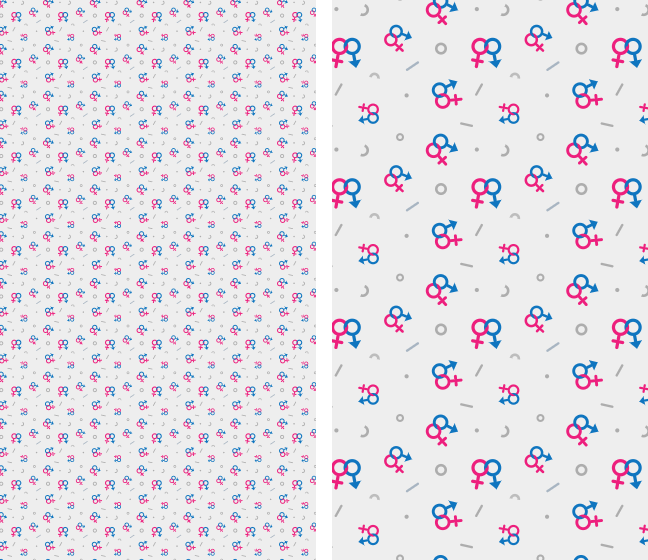
Left, the full canvas; right, a detail of the centre.
Reproduce this pattern procedurally as a WebGL 1 fragment shader.

```glsl
precision highp float;
uniform vec2 u_resolution;

// One square tile is 96 units wide; 6.75 tiles span the canvas width.
const float TILE = 96.0;

float unitsPerPixel() {
  return 6.75 * TILE / u_resolution.x;
}

float coverage(float dist) {
  return clamp(0.5 - dist / unitsPerPixel(), 0.0, 1.0);
}

// Offset from the nearest repeat of a centre, with y pointing down.
vec2 fromCentre(vec2 p, vec2 centre) {
  return mod(p - centre + 0.5 * TILE, TILE) - 0.5 * TILE;
}

// Coordinates in a frame turned counter-clockwise on screen.
vec2 turn(vec2 p, float angle) {
  float c = cos(angle), s = sin(angle);
  return vec2(c * p.x - s * p.y, s * p.x + c * p.y);
}

float segment(vec2 p, vec2 a, vec2 b) {
  vec2 ab = b - a;
  return length(p - a - ab * clamp(dot(p - a, ab) / dot(ab, ab), 0.0, 1.0));
}

float ring(vec2 p, float radius, float halfWidth) {
  return abs(length(p) - radius) - halfWidth;
}

// Ring with a crossed stem.
float crossSign(vec2 p) {
  float stem = segment(p, vec2(0.0, 5.0), vec2(0.0, 14.0));
  float bar = segment(p, vec2(-3.3, 10.0), vec2(3.3, 10.0));
  return min(ring(p, 4.8, 1.1), min(stem, bar) - 1.1);
}

// Ring with a stem ending in a solid arrowhead.
float arrowSign(vec2 p) {
  float stem = segment(p, vec2(0.0, 5.0), vec2(0.0, 11.0)) - 1.1;
  float head = max(9.8 - p.y, dot(vec2(abs(p.x), p.y - 15.0), vec2(0.77, 0.64)));
  return min(ring(p, 4.8, 1.1), min(stem, head));
}

// Two interlocked signs, their stems slightly splayed.
void drawPair(inout vec3 color, vec2 p, vec2 centre, float angle, float size) {
  vec2 q = turn(fromCentre(p, centre), angle) / size + vec2(0.0, 4.5);
  float pink = coverage(crossSign(turn(q + vec2(4.3, 0.0), -0.18)) * size);
  float blue = coverage(arrowSign(turn(q - vec2(4.3, 0.0), 0.18)) * size);
  vec3 pinkInk = vec3(0.93, 0.12, 0.49);
  vec3 blueInk = vec3(0.06, 0.46, 0.75);
  vec3 blueTop = mix(mix(color, pinkInk, pink), blueInk, blue);
  vec3 pinkTop = mix(mix(color, blueInk, blue), pinkInk, pink);
  color = mix(pinkTop, blueTop, coverage(q.y * size));
}

float dash(vec2 p, vec2 centre, vec2 halfSpan) {
  return segment(fromCentre(p, centre), -halfSpan, halfSpan) - 0.8;
}

float arc(vec2 p, vec2 centre, float angle, float radius) {
  vec2 q = turn(fromCentre(p, centre), angle);
  return max(ring(q, radius, 0.9), -q.x);
}

float dotMark(vec2 p, vec2 centre) {
  return length(fromCentre(p, centre)) - 1.4;
}

void main() {
  vec2 p = vec2(gl_FragCoord.x, u_resolution.y - gl_FragCoord.y) * unitsPerPixel();
  vec3 color = vec3(0.932);

  // Grey confetti
  float grey = ring(fromCentre(p, vec2(2.5, 32.0)), 3.2, 0.9);
  grey = min(grey, ring(fromCentre(p, vec2(70.5, 92.5)), 2.0, 0.7));
  grey = min(grey, arc(p, vec2(45.0, 5.5), -0.4, 3.4));
  grey = min(grey, dash(p, vec2(28.5, 60.0), vec2(1.9, -3.4)));
  grey = min(grey, dash(p, vec2(20.0, 84.0), vec2(3.6, 0.8)));
  grey = min(grey, dotMark(p, vec2(27.0, 5.0)));
  grey = min(grey, dotMark(p, vec2(75.0, 64.0)));
  color = mix(color, vec3(0.68), coverage(grey));

  // Paler arc and bluish dash
  color = mix(color, vec3(0.74), coverage(arc(p, vec2(53.0, 52.0), 1.4, 2.7)));
  color = mix(color, vec3(0.66, 0.71, 0.76), coverage(dash(p, vec2(79.0, 44.0), vec2(3.7, -2.5))));

  // Coloured pairs
  drawPair(color, p, vec2(33.5, 35.0), 0.0, 1.0);
  drawPair(color, p, vec2(3.0, 5.0), 0.9, 0.9);
  drawPair(color, p, vec2(6.5, 63.0), 1.85, 0.9);
  drawPair(color, p, vec2(69.0, 25.0), 1.0, 0.78);
  drawPair(color, p, vec2(49.0, 76.5), -1.57, 0.68);

  gl_FragColor = vec4(color, 1.0);
}
```
